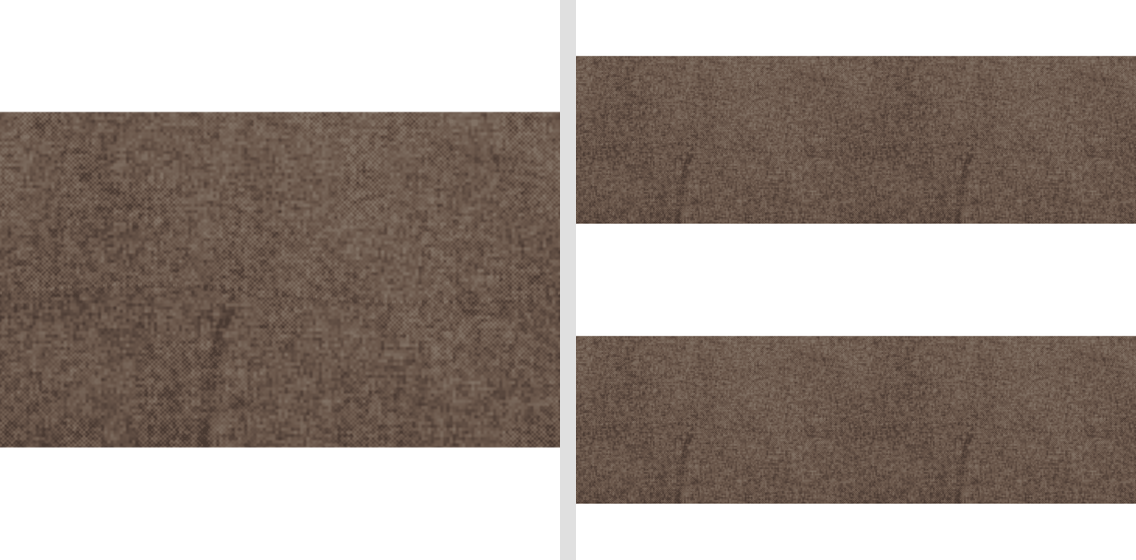
Left, the tile; right, the same tile 2 across and 2 down.
A WebGL 2 fragment shader for this texture:

```glsl
#version 300 es
precision highp float;

uniform vec2 u_resolution;
out vec4 fragColor;

#define CLOTH_DARK vec3(0.36, 0.29, 0.25)
#define CLOTH_MID vec3(0.42, 0.343, 0.294)
#define CLOTH_LIGHT vec3(0.46, 0.39, 0.34)
#define CLOTH_BOTTOM 0.201
#define CLOTH_TOP 0.800
#define EDGE_SOFTNESS 0.002
#define THREADS 180.0
#define WEAVE_REPEATS 128.0
#define STITCHES 64.0
#define GRAIN_CONTRAST 1.0
#define PLEAT_DEPTH 1.3

const float TAU = 6.283185;

// Integer hash to [0, 1]
float hash(vec2 cell, uint seed) {
    uvec2 q = uvec2(cell) * uvec2(1597u, 3863u);
    uint h = (q.x ^ (q.y << 7)) + seed * 7919u;
    h = h * 747796405u + 2891336453u;
    h = ((h >> ((h >> 28) + 4u)) ^ h) * 277803737u;
    h = (h >> 22) ^ h;
    return float(h & 65535u) / 65535.0;
}

// Value noise that wraps after a whole number of cells, in [-0.5, 0.5]
float tileNoise(vec2 uv, vec2 cells, uint seed) {
    vec2 p = uv * cells;
    vec2 i = floor(p);
    vec2 f = p - i;
    f = f * f * (3.0 - 2.0 * f);
    vec2 a = mod(i, cells);
    vec2 b = mod(i + 1.0, cells);
    float low = mix(hash(a, seed), hash(vec2(b.x, a.y), seed), f.x);
    float high = mix(hash(vec2(a.x, b.y), seed), hash(b, seed), f.x);
    return mix(low, high, f.y) - 0.5;
}

float bump(float distance, float width) {
    float d = distance / width;
    return exp(-d * d);
}

// Fine yarn grain, short streaks both ways and patches of visible checks
float weave(vec2 uv) {
    float grain = tileNoise(uv, vec2(THREADS), 1u);
    float weft = tileNoise(uv, vec2(THREADS / 3.0, THREADS), 2u);
    float warp = tileNoise(uv, vec2(THREADS, THREADS / 3.0), 3u);
    vec2 wave = sin(TAU * WEAVE_REPEATS * uv);
    float patches = smoothstep(-0.25, 0.35, tileNoise(uv, vec2(14.0), 4u));
    return 2.2 * grain + 1.5 * weft + 1.5 * warp + 0.9 * patches * wave.x * wave.y;
}

// Broad light: brighter to the upper right, with faint mottling
float shading(vec2 uv) {
    float tone = 1.4 * (uv.y - 0.48) + 0.25 * cos(TAU * (uv.x - 0.65));
    tone += 0.5 * tileNoise(uv, vec2(6.0), 5u);
    return tone + 0.5 * tileNoise(uv, vec2(22.0), 6u);
}

float seamHeight(float x) {
    return 0.476 + 0.016 * sin(TAU * x);
}

// Pale dashes above a narrow shadow
float seam(vec2 uv) {
    float d = uv.y - seamHeight(uv.x);
    float dash = smoothstep(-0.3, 0.5, cos(TAU * STITCHES * uv.x));
    float strength = 0.8 + 0.9 * tileNoise(uv, vec2(STITCHES, 4.0), 7u);
    float stitch = 1.5 * strength * dash * bump(d, 0.0028);
    return stitch - 0.55 * bump(d + 0.003, 0.006) - 0.25 * bump(d + 0.012, 0.015);
}

// Dark fold running down from the seam, with a paler lip on its right
float pleat(vec2 uv) {
    float rise = clamp((uv.y - CLOTH_BOTTOM) / 0.25, 0.0, 1.2);
    float d = uv.x - (0.358 + 0.035 * rise + 0.02 * pow(rise, 6.0));
    float below = seamHeight(uv.x) - uv.y;
    float fade = smoothstep(0.0, 0.08, below);
    float fold = 0.8 * bump(d + 0.006, 0.006) + bump(d - 0.006, 0.006);
    float lip = 0.35 * bump(d - 0.03, 0.014);
    return PLEAT_DEPTH * fade * (lip - fold);
}

// Tone -1 is dark, 0 is middle, 1 is light
vec3 clothColor(float tone) {
    vec3 end = tone < 0.0 ? CLOTH_DARK : CLOTH_LIGHT;
    return mix(CLOTH_MID, end, min(abs(tone), 2.2));
}

void main() {
    vec2 uv = gl_FragCoord.xy / u_resolution;

    float tone = GRAIN_CONTRAST * weave(uv) + shading(uv) + seam(uv) + pleat(uv);

    // Cloth band between plain white margins
    float inside = smoothstep(-EDGE_SOFTNESS, EDGE_SOFTNESS, uv.y - CLOTH_BOTTOM)
                 * smoothstep(-EDGE_SOFTNESS, EDGE_SOFTNESS, CLOTH_TOP - uv.y);
    fragColor = vec4(mix(vec3(1.0), clothColor(tone), inside), 1.0);
}
```
